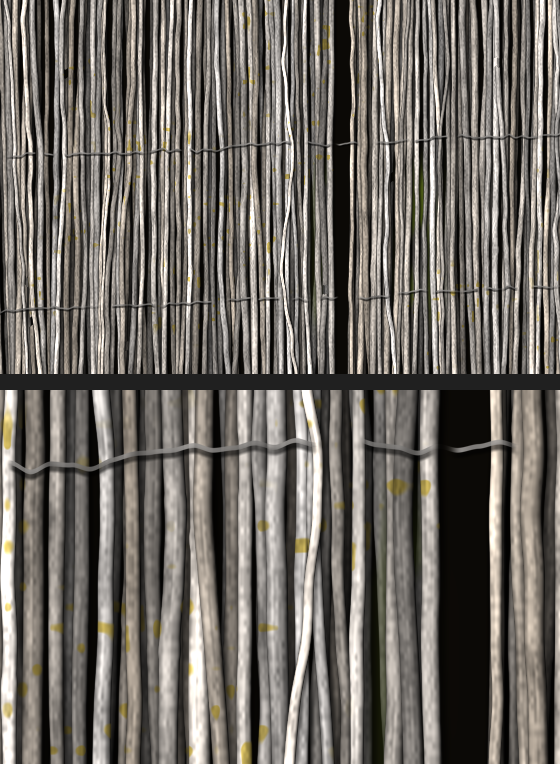
Top: the whole. Bottom: its middle third, enlarged.
Reproduce this texture procedurally as a Shadertoy shader.

```glsl
// Weathered reed fence: leaning grey sticks in layers, bound by two thin wires.

const float ASPECT = 1.5;              // canvas width in units of its height
const float BACK_COUNT = 72.0;         // sticks across, per layer
const float FRONT_COUNT = 77.0;
const float TWIG_COUNT = 46.0;
const int REACH = 3;                   // neighbours tested on each side
const float BREAK_CHANCE = 0.06;
const float WIRE_RADIUS = 0.0021;
const float WIRE_SLOPE = 0.042;
const vec2 WIRE_HEIGHTS = vec2(0.170, 0.580);
const vec2 MOSS_COLUMNS = vec2(1.12, 0.86);

const vec3 GAP_COLOR = vec3(0.045, 0.036, 0.022);
const vec3 GREY_WOOD = vec3(1.00, 0.98, 0.965);
const vec3 BROWN_WOOD = vec3(1.00, 0.93, 0.85);
const vec3 MOSS_COLOR = vec3(0.30, 0.36, 0.08);
const vec3 LICHEN_COLOR = vec3(0.64, 0.55, 0.20);
const vec3 WIRE_COLOR = vec3(0.54, 0.53, 0.52);

float hash(vec2 p) {
    return fract(sin(dot(p, vec2(127.1, 311.7))) * 43758.55);
}

float noise(vec2 p) {
    vec2 i = floor(p), f = fract(p);
    f = f * f * (3.0 - 2.0 * f);
    return mix(mix(hash(i), hash(i + vec2(1, 0)), f.x),
               mix(hash(i + vec2(0, 1)), hash(i + vec2(1, 1)), f.x), f.y);
}

// Bark brightness: long fibres, blotches and fine speckle.
float bark(vec2 p, float seed) {
    float fibre = noise(vec2(p.x * 420.0, p.y * 16.0 + seed));
    float blotch = noise(vec2(p.x * 70.0 + seed, p.y * 24.0));
    float speckle = noise(p * vec2(340.0, 170.0) + seed);
    return 0.56 + 0.30 * fibre + 0.30 * blotch + 0.28 * speckle;
}

// Paints one layer of sticks over col, from left to right.
// radius is relative to the pitch; bend scales lean and wobble.
vec3 paintSticks(vec3 col, vec2 p, float count, vec2 radius, float bend,
                 float presence, float light, float layer, float px) {
    float pitch = ASPECT / count;
    float cell = floor(p.x / pitch);
    for (int i = -REACH; i <= REACH; i++) {
        float id = cell + float(i);
        vec2 key = vec2(id, layer);
        if (hash(key + 0.7) > presence) continue;
        float seed = 90.0 * hash(key + 3.1);

        // Centre line: shared lean, own lean, slow wobble and small kinks
        float lean = 1.4 * (noise(vec2(id * 0.22, layer)) - 0.5) + hash(key + 5.3) - 0.5;
        float wobble = noise(vec2(seed, p.y * 3.5)) - 0.5
                     + 0.22 * (noise(vec2(seed, p.y * 18.0)) - 0.5);
        float centre = id + 0.5 + 0.5 * (hash(key + 1.9) - 0.5)
                     + bend * (lean * (p.y - 0.5) + 0.6 * wobble);
        float d = p.x - centre * pitch;

        // Radius tapers and swells at knots
        float r = pitch * mix(radius.x, radius.y, hash(key + 8.2));
        r *= 0.88 + 0.22 * noise(vec2(p.y * 9.0, seed))
           + 0.14 * smoothstep(0.75, 1.0, noise(vec2(p.y * 30.0, seed + 7.0)));
        r *= 1.0 + 0.25 * (hash(key + 6.4) - 0.5) * (p.y - 0.5);

        // A few sticks are snapped
        float snapY = hash(key + 2.6) + 0.012 * noise(vec2(p.x * 300.0, seed));
        float whole = smoothstep(0.010, 0.014, abs(p.y - snapY));
        whole = hash(key + 4.8) < BREAK_CHANCE ? whole : 1.0;

        // Soft shadow on whatever lies behind, then the rounded stick
        col *= 1.0 - 0.55 * whole * smoothstep(1.9 * r, 0.8 * r, abs(d - 0.25 * r));
        float t = clamp(d / r, -1.0, 1.0);
        float round3d = max(0.0, 0.95 * sqrt(1.0 - t * t) - 0.32 * t);
        float tone = light * mix(0.58, 1.06, hash(key + 9.5));
        tone *= mix(0.10, 1.0, round3d) * bark(vec2(d, p.y), seed);
        tone *= 0.82 + 0.36 * noise(vec2(p.y * 4.0, seed + 31.0));
        vec3 wood = tone * mix(GREY_WOOD, BROWN_WOOD, hash(key + 7.7));

        float lichen = smoothstep(0.80, 0.90, noise(p * vec2(75.0, 55.0) + layer))
                     * smoothstep(0.60, 0.80, noise(p * vec2(9.0, 5.0) + 4.0));
        wood = mix(wood, LICHEN_COLOR * (0.3 + tone), 0.8 * lichen);
        col = mix(col, wood, whole * smoothstep(px, -px, abs(d) - r));
    }
    return col;
}

// A wire that bends around the sticks and dips behind some of them.
vec3 paintWire(vec3 col, vec2 p, float height, float px) {
    float y = height + WIRE_SLOPE * p.x + 0.014 * (noise(vec2(p.x * 9.0, height * 50.0)) - 0.5)
            + 0.010 * (noise(vec2(p.x * 55.0, height * 90.0)) - 0.5);
    float d = p.y - y;
    float seen = smoothstep(0.25, 0.50, noise(vec2(p.x * 38.0, height * 70.0)));
    float shade = 0.65 + 0.6 * noise(vec2(p.x * 90.0, height));
    col *= 1.0 - 0.55 * seen * smoothstep(0.005, 0.001, abs(d + 0.004));
    return mix(col, WIRE_COLOR * shade, 0.85 * seen * smoothstep(px, -px, abs(d) - WIRE_RADIUS));
}

void mainImage(out vec4 fragColor, in vec2 fragCoord) {
    vec2 p = fragCoord / iResolution.xy * vec2(ASPECT, 1.0);
    float px = 0.8 / iResolution.y;

    // Dark gaps and back sticks, with green showing through in places
    vec3 col = paintSticks(GAP_COLOR, p, BACK_COUNT, vec2(0.32, 0.48), 1.2, 0.9, 0.52, 1.0, px);
    vec2 offset = (p.x - MOSS_COLUMNS) / vec2(0.045, 0.018);
    vec2 column = exp(-offset * offset) * vec2(1.0, 0.8);
    float moss = (column.x + column.y) * smoothstep(0.08, 0.2, p.y) * smoothstep(0.62, 0.48, p.y);
    col = mix(col, MOSS_COLOR, moss * smoothstep(0.35, 0.65, noise(p * vec2(40.0, 9.0))));

    // Front sticks, stray thin twigs and the wires
    col = paintSticks(col, p, FRONT_COUNT, vec2(0.30, 0.50), 1.5, 0.93, 0.92, 2.0, px);
    col = paintSticks(col, p, TWIG_COUNT, vec2(0.13, 0.23), 2.0, 0.34, 1.0, 3.0, px);
    col = paintWire(col, p, WIRE_HEIGHTS.x, px);
    col = paintWire(col, p, WIRE_HEIGHTS.y, px);
    fragColor = vec4(clamp(col, 0.0, 1.0), 1.0);
}
```
